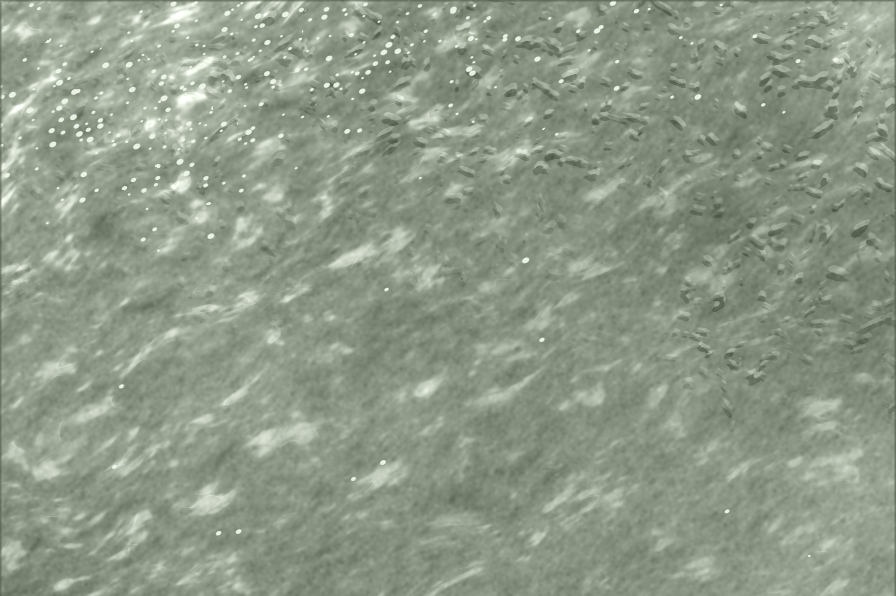
A Shadertoy shader for this texture:

```glsl
// Rippled grey-green water under soft light, with sun glitter at the upper left.
// Cellular bump noise, turned and stretched, makes the slanted ripples and the
// small dark flecks; scattered dots make the glitter.

#define BASE_TONE 0.565
#define TINT vec3(-0.042, 0.0, -0.070)
#define RIPPLE_ANGLE 0.50
#define RIPPLE_SCALE vec2(15.0, 34.0)
#define RIPPLE_CONTRAST 0.040
#define CREST_LIGHT 0.11
#define FLECK_SCALE vec2(34.0, 100.0)
#define FLECK_DEPTH 0.12
#define GLITTER_CELLS 62.0
#define GLITTER_SHARE 0.55
#define GRAIN 0.014

vec2 hash2(vec2 c) {
    vec3 v = fract(c.xyx * vec3(0.1031, 0.1030, 0.0973));
    v += dot(v, v.yzx + 33.33);
    return fract((v.xx + v.yz) * v.zy);
}

vec2 turn(vec2 p, float angle) {
    float c = cos(angle), s = sin(angle);
    return vec2(c * p.x + s * p.y, c * p.y - s * p.x);
}

// Sum of round bumps of random sign, one per cell; spread is close to 1.
float bumps(vec2 p) {
    vec2 cell = floor(p);
    float sum = 0.0;
    for (int j = -1; j <= 1; j++)
    for (int i = -1; i <= 1; i++) {
        vec2 c = cell + vec2(i, j);
        vec2 d = p - c - hash2(c);
        float w = max(0.0, 1.0 - dot(d, d));
        sum += w * w * w * (2.0 * hash2(c + 57.0).x - 1.0);
    }
    return 2.5 * sum;
}

float glow(vec2 p, vec2 centre, vec2 radius) {
    vec2 d = (p - centre) / radius;
    return exp(-dot(d, d));
}

// Short thin slivers in two leaning directions.
float flecks(vec2 p) {
    float falling = bumps(turn(p, -0.40) * FLECK_SCALE);
    float rising = bumps(turn(p, 0.45) * FLECK_SCALE + 31.0);
    return max(falling, rising - 0.1) + 0.4 * bumps(p * 110.0);
}

// Random dots; density sets the share of cells that hold one.
float glitter(vec2 p, float density, float pixel) {
    vec2 g = p * GLITTER_CELLS, cell = floor(g);
    float soft = pixel * GLITTER_CELLS * 0.7;
    float light = 0.0;
    for (int j = -1; j <= 1; j++)
    for (int i = -1; i <= 1; i++) {
        vec2 c = cell + vec2(i, j);
        vec2 pick = hash2(c + 211.0);
        vec2 d = turn(g - c - hash2(c + 19.0), 0.5) * vec2(0.8, 1.15);
        float radius = mix(0.12, 0.32, pick.y * pick.y);
        float spot = 1.0 - smoothstep(radius - soft, radius + soft, length(d));
        light = max(light, spot * step(pick.x, density));
    }
    return light;
}

void mainImage(out vec4 fragColor, in vec2 fragCoord) {
    float pixel = 1.0 / iResolution.y;
    vec2 p = fragCoord * pixel;
    float width = iResolution.x * pixel;
    float patches = bumps(p * 5.0 + 3.0);
    float sunny = glow(p, vec2(0.15, 0.95), vec2(0.55, 0.30));

    // Broad light and shade
    float tone = BASE_TONE + 0.075 * sunny + 0.012 * bumps(p * 2.5)
        + 0.012 * bumps(turn(p, 0.4) * vec2(5.0, 9.0))
        + 0.13 * glow(p, vec2(width, 1.0), vec2(0.15, 0.2))
        + 0.055 * glow(p, vec2(1.35, 0.1), vec2(0.3, 0.2))
        + 0.040 * glow(p, vec2(0.4, 0.33), vec2(0.45, 0.22))
        - 0.040 * glow(p, vec2(1.2, 0.62), vec2(0.4, 0.35));

    // Slanted ripples: shallow troughs, lit crests, thin bright ridges
    vec2 bent = p + 0.010 * vec2(bumps(p * 8.0), bumps(p * 8.0 + 40.0));
    vec2 q = turn(bent, RIPPLE_ANGLE) * RIPPLE_SCALE;
    float swell = bumps(q);
    float chop = bumps(q * 1.9 + 9.0);
    float slope = 0.65 * swell + 0.50 * chop + 0.35 * bumps(q * 3.7 + 70.0);
    float gain = mix(1.15, 0.8, smoothstep(0.2, 1.2, p.x)) + 0.7 * sunny;
    float crest = smoothstep(0.5, 2.1, slope);
    float ridge = smoothstep(0.7, 1.0, 1.0 - abs(chop)) * smoothstep(0.6, 1.7, swell);
    float shade = slope > 0.0 ? slope : 0.75 * slope;
    tone += gain * (RIPPLE_CONTRAST * shade + CREST_LIGHT * (crest + 0.5 * ridge));

    // Choppy water: dark flecks with a lit upper edge
    float rough = smoothstep(0.25, 0.8, p.y + 0.16 * (p.x - 0.75) + 0.12 * patches);
    rough *= smoothstep(-0.5, 0.7, p.x);
    float limit = 2.15 - 0.6 * rough;
    float dark = smoothstep(limit, limit + 0.7, flecks(bent));
    float lit = smoothstep(limit, limit + 0.8, flecks(bent - vec2(0.003, 0.010)));
    tone += rough * (0.13 * lit * (1.0 - dark) - FLECK_DEPTH * dark);

    // Fine grain
    tone += GRAIN * (bumps(p * 150.0) + bumps(turn(p, 0.9) * vec2(60.0, 130.0)));

    // Sun glitter, clustered, with a few strays
    float field = glow(p, vec2(0.22, 0.88), vec2(0.40, 0.19))
        + 0.3 * glow(p, vec2(0.8, 1.0), vec2(0.4, 0.12));
    float density = GLITTER_SHARE * field * (0.6 + 0.35 * patches) + 0.0015;
    tone = mix(tone, 0.97, 0.95 * glitter(p, density, pixel));

    // Thin dark rim
    float rim = min(min(p.x, width - p.x), 1.0 - p.y);
    tone = mix(tone, 0.36, 0.6 * (1.0 - smoothstep(0.001, 0.004, rim)));

    vec3 water = vec3(tone) + TINT * mix(1.0, 0.75, smoothstep(0.65, 0.95, tone));
    fragColor = vec4(clamp(water, 0.0, 1.0), 1.0);
}
```
